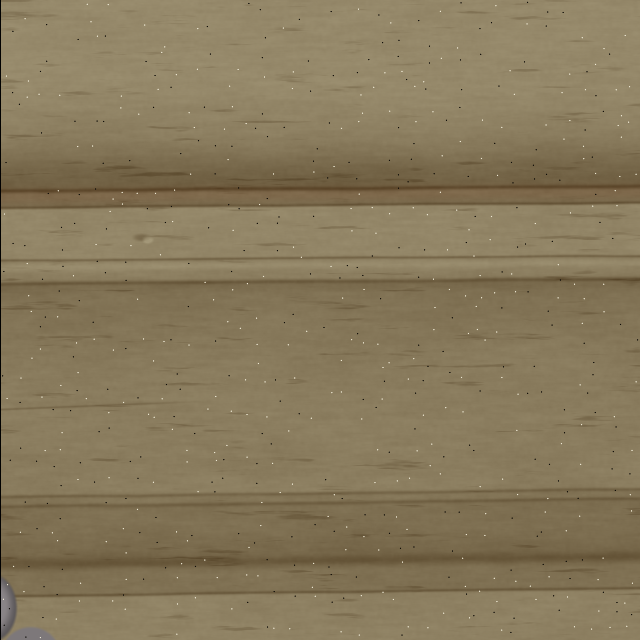
This texture is drawn by a Shadertoy shader. Its source:

```glsl
// Weathered painted wood moulding: horizontal panels, grooves and a bead, with grain and specks.

const vec3 SHADOW = vec3(0.34, 0.27, 0.16);
const vec3 PAINT = vec3(0.59, 0.54, 0.42);
const vec3 STONE = vec3(0.49, 0.47, 0.48);

float hash(vec2 p) {
    vec3 q = fract(vec3(p.xyx) * 0.1031);
    q += dot(q, q.yzx + 33.33);
    return fract((q.x + q.y) * q.z);
}

float valueNoise(vec2 p) {
    vec2 i = floor(p), f = fract(p);
    f = f * f * (3.0 - 2.0 * f);
    float low = mix(hash(i), hash(i + vec2(1, 0)), f.x);
    float high = mix(hash(i + vec2(0, 1)), hash(i + vec2(1, 1)), f.x);
    return mix(low, high, f.y);
}

float fbm(vec2 p) {
    float sum = 0.0, gain = 0.5;
    for (int i = 0; i < 4; i++) {
        sum += gain * valueNoise(p);
        p = p * 2.03 + 17.3;
        gain *= 0.5;
    }
    return sum;
}

// Soft bump of height one around a centre.
float ridge(float v, float centre, float width) {
    float d = (v - centre) / width;
    return exp(-d * d);
}

float step2(float v, float edge, float soft) {
    return smoothstep(edge - soft, edge + soft, v);
}

// Brightness of the moulding at depth v, measured down from the top.
float mouldingTone(float v, float lowerV, float px) {
    float soft = 0.002 + 0.5 * px;
    float cove = 0.97 - 0.12 * smoothstep(0.14, 0.22, v) - 0.45 * smoothstep(0.2, 0.298, v);
    float tone = mix(cove, 0.52, step2(v, 0.299, soft));
    tone = mix(tone, 0.93, step2(v, 0.326, soft));
    tone = mix(tone, 0.82, step2(v, 0.409, soft));
    float panel = 0.64 + 0.17 * smoothstep(0.444, 0.62, v);
    tone = mix(tone, panel, step2(v, 0.443, soft));
    tone = mix(tone, 0.69, step2(lowerV, 0.777, soft));
    float hollow = 0.6 - 0.12 * smoothstep(0.82, 0.88, lowerV);
    tone = mix(tone, hollow, step2(lowerV, 0.793, soft));
    tone = mix(tone, 0.64, step2(lowerV, 0.89, 0.009));
    tone = mix(tone, 0.87, step2(lowerV, 0.932, soft));
    // Bead highlight, then the dark grooves.
    tone += 0.2 * ridge(v, 0.418, 0.006);
    tone -= 0.42 * ridge(v, 0.299, 0.0035);
    tone -= 0.32 * ridge(v, 0.3245, 0.0025);
    tone -= 0.45 * ridge(v, 0.4075, 0.0022);
    tone -= 0.36 * ridge(v, 0.443, 0.0035) + 0.1 * ridge(v, 0.45, 0.01);
    tone -= 0.3 * ridge(lowerV, 0.777, 0.0028);
    tone -= 0.3 * ridge(lowerV, 0.792, 0.003);
    tone -= 0.24 * ridge(lowerV, 0.882, 0.008);
    tone -= 0.42 * ridge(lowerV, 0.932, 0.0025);
    return tone;
}

// Fine grain and broken dark scratches running along the wood.
float woodGrain(vec2 p) {
    float cloud = fbm(p * vec2(7, 18)) - 0.47;
    float fibre = fbm(p * vec2(28, 170)) - 0.47;
    float scratch = smoothstep(0.64, 0.8, fbm(p * vec2(11, 110) + 40.0));
    float speckle = fbm(p * 150.0) - 0.47;
    return 0.16 * cloud + 0.16 * fibre + 0.1 * speckle - 0.28 * scratch;
}

float blob(vec2 p, vec2 centre, vec2 radius, float soft) {
    float d = (length((p - centre) / radius) - 1.0) * min(radius.x, radius.y);
    return 1.0 - smoothstep(-soft, soft, d);
}

// Scattered dots: x holds the light ones, y the dark ones.
vec2 specks(vec2 p, float cells, float radius, float px) {
    vec2 cell = floor(p * cells);
    vec2 jitter = vec2(hash(cell + 3.7), hash(cell + 61.2));
    float d = length(p - (cell + 0.1 + 0.8 * jitter) / cells);
    float dotMask = 1.0 - smoothstep(radius - 0.5 * px, radius + 0.5 * px, d);
    float kind = hash(cell + 127.9);
    return dotMask * vec2(step(kind, 0.22), step(0.78, kind));
}

void mainImage(out vec4 fragColor, in vec2 fragCoord) {
    vec2 uv = fragCoord / iResolution.xy;
    float px = 1.0 / iResolution.y;
    vec2 p = vec2(uv.x, 1.0 - uv.y);

    // The boards rise slightly to the right.
    float wobble = 0.002 * (valueNoise(p * vec2(9, 30)) - 0.5);
    float v = p.y + 0.008 * p.x + wobble;
    float lowerV = p.y + 0.013 * p.x + wobble;
    float tone = mouldingTone(v, lowerV, px) + woodGrain(p);

    // Long crack and small dent.
    float crack = ridge(p.y + 0.04 * p.x, 0.64, 0.0018) * (1.0 - smoothstep(0.2, 0.34, p.x));
    tone -= 0.28 * crack;
    tone -= 0.4 * blob(p, vec2(0.222, 0.371), vec2(0.012, 0.005), 0.003);
    tone += 0.4 * blob(p, vec2(0.231, 0.375), vec2(0.007, 0.005), 0.003);
    vec3 colour = mix(SHADOW, PAINT, clamp(tone, -0.25, 1.2));
    colour.r += 0.025 * ridge(v, 0.307, 0.012);

    // Pale rounded stones in the lower left corner.
    float upper = blob(p, vec2(-0.012, 0.95), vec2(0.038, 0.052), 0.003);
    float lower = blob(p, vec2(0.048, 1.022), vec2(0.045, 0.042), 0.003);
    float rim = blob(p, vec2(-0.014, 0.947), vec2(0.031, 0.043), 0.01);
    colour = mix(colour, STONE, lower);
    colour = mix(colour, mix(STONE * 0.72, STONE * 1.1, rim), upper);

    vec2 dots = specks(p, 38.0, 0.001, px);
    colour = mix(colour, vec3(0.93, 0.91, 0.83), dots.x);
    colour = mix(colour, vec3(0.06, 0.05, 0.03), dots.y);
    colour *= step2(p.x, 0.0015, 0.5 * px);
    fragColor = vec4(colour, 1.0);
}
```
